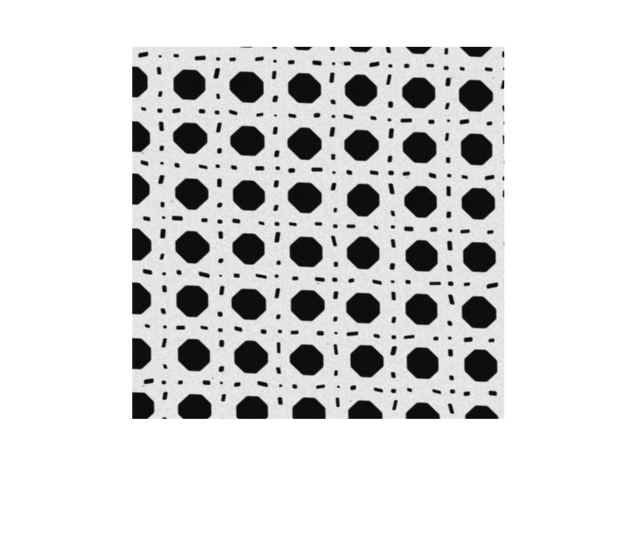
A WebGL 2 fragment shader for this pattern:

```glsl
#version 300 es
precision highp float;

uniform vec2 u_resolution;
out vec4 fragColor;

// Placement: swatch size in canvas heights, centre as a canvas fraction
const float SWATCH_SIZE = 0.6915;
const vec2 SWATCH_CENTRE = vec2(0.4974, 0.5674);

// Slightly skewed lattice, in swatch units: column step, row step, one hole
const mat2 LATTICE = mat2(0.1543, -0.0060, -0.0022, 0.1457);
const vec2 FIRST_HOLE = vec2(0.1525, 0.8990);

// Sizes in lattice cells
const float HOLE_RADIUS = 0.288;
const float HOLE_CHAMFER = 0.274;
const float HOLE_WEAR = 0.034;
const float HOLE_DRIFT = 0.035;
const float DASH_OFFSET = 0.22;
const float DASH_LONG = 0.083;
const float DASH_SHORT = 0.052;
const float DASH_WIDTH = 0.037;
const float KNOT_SIZE = 0.034;
const float EDGE_SOFTNESS = 0.022;

const vec3 MAT_WHITE = vec3(1.0);
const vec3 CANE = vec3(0.895);
const vec3 SHADOW = vec3(0.055);
const vec3 FLECK = vec3(0.68);
const float GRAIN_COUNT = 230.0;
const float GRAIN_STRENGTH = 0.06;

float hash(vec2 id, float salt) {
    return fract(sin(dot(id, vec2(127.1, 311.7)) + salt * 74.7) * 43758.5);
}

vec2 jitter(vec2 id, float salt) {
    return vec2(hash(id, salt), hash(id, salt + 0.37)) - 0.5;
}

// Value noise that wraps after one swatch
float grainNoise(vec2 p) {
    vec2 cell = floor(p);
    vec2 f = fract(p);
    f = f * f * (3.0 - 2.0 * f);
    vec2 a = mod(cell, GRAIN_COUNT);
    vec2 b = mod(cell + 1.0, GRAIN_COUNT);
    float low = mix(hash(a, 9.0), hash(vec2(b.x, a.y), 9.0), f.x);
    float high = mix(hash(vec2(a.x, b.y), 9.0), hash(b, 9.0), f.x);
    return mix(low, high, f.y);
}

float smoothMax(float a, float b, float k) {
    float h = max(k - abs(a - b), 0.0) / k;
    return max(a, b) + h * h * k * 0.25;
}

float roundedBox(vec2 p, vec2 halfSize) {
    float r = 0.8 * min(halfSize.x, halfSize.y);
    vec2 q = abs(p) - halfSize + r;
    return length(max(q, 0.0)) + min(max(q.x, q.y), 0.0) - r;
}

// Octagon with each of its eight sides worn by its own amount
float holeDistance(vec2 g) {
    vec2 id = floor(g + 0.5);
    vec2 p = g - id - HOLE_DRIFT * jitter(id, 1.0);
    float d = -1.0;
    for (int side = 0; side < 8; side++) {
        float k = float(side);
        float angle = k * 0.785398;
        float reach = side % 2 == 0 ? HOLE_RADIUS : HOLE_CHAMFER;
        reach += HOLE_WEAR * (hash(id, k + 2.0) - 0.5);
        d = smoothMax(d, dot(p, vec2(cos(angle), sin(angle))) - reach, 0.025);
    }
    return d;
}

// Two dashes beside each hole; p.x runs along the strand
float dashPair(vec2 p, vec2 id, float longSide, float salt) {
    float d = 1.0;
    for (int i = 0; i < 2; i++) {
        float side = float(i) * 2.0 - 1.0;
        float seed = salt + float(i) * 3.0;
        float size = side == longSide ? DASH_LONG : DASH_SHORT;
        size *= mix(0.75, 1.2, hash(id, seed));
        float width = DASH_WIDTH * mix(0.75, 1.15, hash(id, seed + 0.6));
        vec2 q = p - vec2(side * DASH_OFFSET, 0.0) - 0.04 * jitter(id, seed + 1.0);
        q.y += q.x * 0.5 * (hash(id, seed + 2.0) - 0.5);
        d = min(d, roundedBox(q, vec2(size, width)));
    }
    return d;
}

void main() {
    vec2 canvas = vec2(u_resolution.x / u_resolution.y, 1.0);
    vec2 p = gl_FragCoord.xy / u_resolution.y - SWATCH_CENTRE * canvas;
    vec2 swatch = p / SWATCH_SIZE + 0.5;
    float pixel = 1.0 / (u_resolution.y * SWATCH_SIZE);
    vec2 g = inverse(LATTICE) * (swatch - FIRST_HOLE);
    vec2 nearest = floor(g + 0.5);
    vec2 corner = floor(g);
    vec2 fromHole = g - nearest;
    vec2 fromKnot = g - corner - 0.5;

    // Dashes along rows swap their long side from row to row
    float rowSide = mod(corner.y, 2.0) * -2.0 + 1.0;
    float d = holeDistance(g);
    d = min(d, dashPair(vec2(fromHole.x, fromKnot.y), vec2(nearest.x, corner.y), rowSide, 11.0));
    d = min(d, dashPair(vec2(fromHole.y, fromKnot.x), vec2(corner.x, nearest.y), 1.0, 23.0));

    // Small gaps where strands cross
    float knot = KNOT_SIZE * mix(0.5, 1.2, hash(corner, 31.0));
    d = min(d, roundedBox(fromKnot - 0.05 * jitter(corner, 32.0), vec2(knot * 1.15, knot)));

    // Cane with grain and a few grey flecks
    float grain = grainNoise(swatch * GRAIN_COUNT) - 0.5;
    float fleck = length(fromKnot - 0.8 * jitter(corner, 41.0)) - 0.016;
    float soft = max(EDGE_SOFTNESS, 0.7 * pixel / LATTICE[0].x);
    float fleckMask = (1.0 - smoothstep(-soft, soft, fleck)) * step(0.65, hash(corner, 42.0));
    vec3 color = mix(CANE, FLECK, fleckMask) + GRAIN_STRENGTH * grain;
    color = mix(SHADOW + 0.3 * GRAIN_STRENGTH * grain, color, smoothstep(-soft, soft, d));

    // White mat reaches every canvas edge, so neighbouring tiles join
    vec2 border = abs(swatch - 0.5) - 0.5;
    float outside = smoothstep(-0.5 * pixel, 0.5 * pixel, max(border.x, border.y));
    fragColor = vec4(mix(color, MAT_WHITE, outside), 1.0);
}
```
